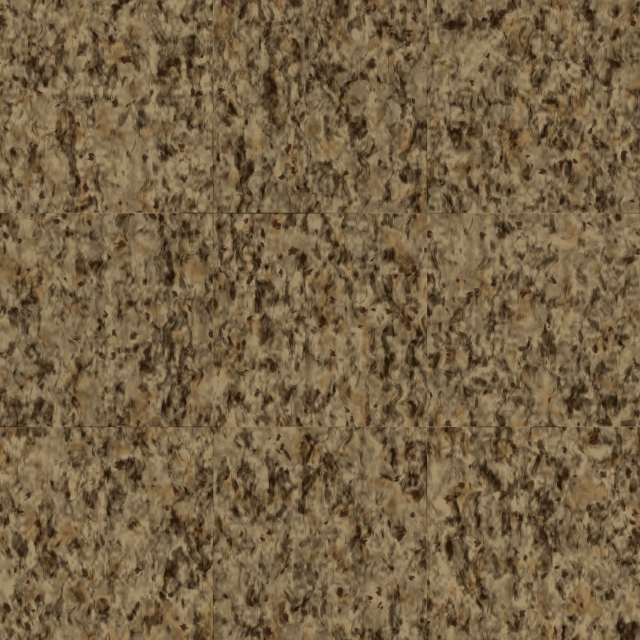
A three.js fragment shader for this texture:

```glsl
varying vec2 vUv;

const float TILES = 3.0;
const float SEAM_WIDTH = 0.0020;
const vec2 STREAK_SCALE = vec2(112.0, 58.0);
const vec2 VEIN_SCALE = vec2(64.0, 27.0);
const vec2 MOTTLE_SCALE = vec2(84.0, 60.0);
const vec2 CRYSTAL_SCALE = vec2(30.0, 23.0);
const vec2 CLUSTER_SCALE = vec2(19.0, 11.0);
const vec2 GRAIN_SCALE = vec2(215.0, 150.0);
const float GARNET_CELLS = 66.0;
const float GARNET_CHANCE = 0.09;
const float SPECK_DEPTH = 0.52;
const float VEIN_DEPTH = 0.20;
const float WARP = 0.011;

const vec3 DARK_MICA = vec3(0.14, 0.08, 0.025);
const vec3 PALE_TAN = vec3(0.62, 0.54, 0.40);
const vec3 RUST = vec3(0.52, 0.35, 0.16);
const vec3 SLATE = vec3(0.48, 0.43, 0.34);
const vec3 GARNET = vec3(0.18, 0.07, 0.03);

float hash(vec2 p) {
  return fract(sin(dot(p, vec2(127.1, 311.7))) * 43758.5453);
}

vec2 hash2(vec2 p) {
  return vec2(hash(p), hash(p + 17.3));
}

float noise(vec2 p) {
  vec2 i = floor(p);
  vec2 f = fract(p);
  f = f * f * (3.0 - 2.0 * f);
  return mix(mix(hash(i), hash(i + vec2(1.0, 0.0)), f.x),
             mix(hash(i + vec2(0.0, 1.0)), hash(i + vec2(1.0, 1.0)), f.x), f.y);
}

float fbm(vec2 p) {
  float sum = 0.0;
  float amplitude = 0.57;
  for (int i = 0; i < 3; i++) {
    sum += amplitude * noise(p);
    p = p * 2.1 + 19.7;
    amplitude *= 0.5;
  }
  return sum;
}

// Small soft inclusions, at most one per cell
float garnets(vec2 p) {
  vec2 cell = floor(p);
  float cover = 0.0;
  for (int y = -1; y <= 1; y++) {
    for (int x = -1; x <= 1; x++) {
      vec2 id = cell + vec2(float(x), float(y));
      vec2 d = p - id - hash2(id);
      d.y *= 0.7;
      float radius = mix(0.12, 0.30, hash(id + 5.1));
      float present = step(hash(id + 9.7), GARNET_CHANCE);
      float edge = length(d) + 0.3 * (noise(p * 4.0) - 0.5);
      cover = max(cover, present * (1.0 - smoothstep(radius - 0.14, radius + 0.14, edge)));
    }
  }
  return cover;
}

vec3 granite(vec2 p) {
  vec2 bend = vec2(noise(p * 46.0), noise(p * 46.0 + 41.0)) - 0.5;
  vec2 q = p + WARP * bend;

  // Pale crystals interrupt the dark vertical streaks
  float crystal = smoothstep(0.60, 0.78, noise(q * CRYSTAL_SCALE + 7.0));
  float cluster = noise(q * CLUSTER_SCALE + 23.0) - 0.5;
  float streak = fbm(q * STREAK_SCALE) + 0.16 * cluster - 0.13 * crystal;
  float speck = smoothstep(0.44, 0.76, streak);

  // Thin dark veins follow the contours of stretched noise
  float contour = abs(fbm(q * VEIN_SCALE + 53.0) - 0.5);
  float vein = (1.0 - smoothstep(0.0, 0.075, contour)) * (1.0 - 0.7 * crystal);

  float grain = noise(p * GRAIN_SCALE) - 0.5;
  float mottle = fbm(q * MOTTLE_SCALE + 61.0) - 0.5;
  float tone = 0.86 + 0.68 * mottle + 0.42 * grain * (1.0 - 0.5 * crystal);
  tone -= SPECK_DEPTH * speck + VEIN_DEPTH * vein;
  tone = clamp(tone, 0.03, 1.03);
  vec3 color = mix(DARK_MICA, PALE_TAN, tone);

  // Mineral tints
  float rust = smoothstep(0.58, 0.85, noise(q * vec2(60.0, 44.0) + 83.0));
  float slate = smoothstep(0.55, 0.85, noise(q * vec2(52.0, 25.0) + 37.0));
  color = mix(color, mix(DARK_MICA, RUST, tone), 0.38 * rust);
  color = mix(color, mix(DARK_MICA, SLATE, tone), 0.35 * slate * (1.0 - crystal));
  return mix(color, GARNET, 0.75 * garnets(q * GARNET_CELLS));
}

// Hairline with a soft profile
float hairline(float d) {
  return 1.0 - smoothstep(0.25 * SEAM_WIDTH, SEAM_WIDTH, abs(d));
}

void main() {
  vec2 tile = floor(vUv * TILES);
  vec3 color = granite(vUv + 2.0 * hash2(tile + 3.0));
  color *= 0.98 + 0.04 * hash(tile + 11.0);

  // Faint joints, broken into pale and dark lengths
  vec2 joint = floor(vUv * TILES + 0.5);
  vec2 offset = vUv - joint / TILES;
  vec2 inner = step(0.5, joint) * step(joint, vec2(TILES - 0.5));
  float across = hairline(offset.y) * inner.y;
  float down = hairline(offset.x) * inner.x * 0.7;
  float wear = noise(vUv * 13.0 + joint * 5.0);
  vec3 jointColor = mix(DARK_MICA, PALE_TAN, smoothstep(0.35, 0.6, wear));
  float strength = 0.2 + 0.6 * abs(wear - 0.5);
  color = mix(color, jointColor, max(across, down) * strength);

  gl_FragColor = vec4(color, 1.0);
}
```
